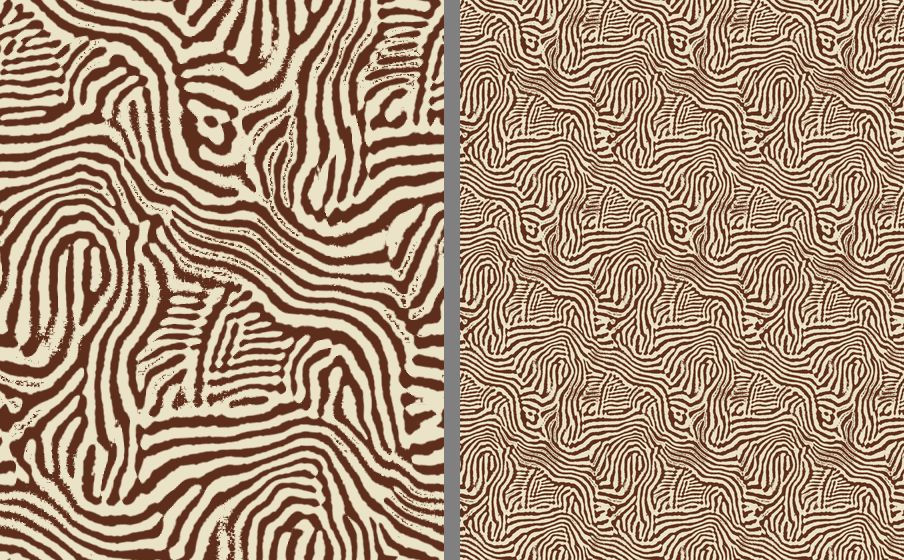
Left: one tile. Right: repeated 3 by 3.
This pattern is drawn by a Shadertoy shader. Its source:

```glsl
// Seamless two-tone zebra hide: flowing, forking stripes with ragged, dry-brushed ink.
#define TILE vec2(1.0, 1.261)      // tile proportions, width = 1
#define KERNELS vec2(22.0, 28.0)   // stripe kernels per tile
#define BEND 1.9                   // strength of the meanders
#define MIN_FREQ 20.0              // widest stripes, per tile width
#define MAX_FREQ 36.0              // narrowest stripes
#define LOYALTY 0.12               // preference for the first flow
#define INK_BIAS -0.1              // share of ink against ground
#define ROUGHNESS 0.4              // raggedness of the edges
#define SOFTNESS 1.15              // edge half width, in output samples
#define CREAM vec3(0.92, 0.89, 0.78)
#define BROWN vec3(0.37, 0.18, 0.11)

const float TAU = 6.2831853;

vec2 hash22(vec2 p) {
    vec3 q = fract(p.xyx * vec3(0.1031, 0.1030, 0.0973));
    q += dot(q, q.yzx + 33.33);
    return fract((q.xx + q.yz) * q.zy);
}

// Value noise that wraps after a whole number of cells.
float wrapNoise(vec2 uv, vec2 cells) {
    vec2 p = uv * cells, i = floor(p), f = fract(p);
    f = f * f * (3.0 - 2.0 * f);
    vec2 a = mod(i, cells), b = mod(i + 1.0, cells);
    return mix(mix(hash22(a).x, hash22(vec2(b.x, a.y)).x, f.x),
               mix(hash22(vec2(a.x, b.y)).x, hash22(b).x, f.x), f.y);
}

// Stripe count field: xy = gradient, z = value. Even wave sums give a half-drop repeat.
vec3 flowField(vec2 uv, int layer) {
    const vec2 drifts[3] = vec2[3](vec2(6, 16), vec2(18, -6), vec2(-14, 16));
    const vec2 waves[6] = vec2[6](vec2(1, 1), vec2(1, -1), vec2(0, 2),
                                  vec2(2, 0), vec2(1, 3), vec2(3, -1));
    vec2 drift = drifts[layer];
    vec3 flow = vec3(drift / TILE, dot(drift, uv));
    for (int i = 0; i < 6; i++) {
        vec2 k = waves[i];
        float amp = BEND / length(k);
        float start = hash22(vec2(float(i) + 3.0, 17.0 + 9.0 * float(layer))).x;
        float angle = TAU * (dot(k, uv) + start);
        flow += amp * vec3(TAU * cos(angle) * k / TILE, sin(angle));
    }
    return flow;
}

// Picks the flow with the most natural spacing, so patches meet in wedges.
vec3 bestFlow(vec2 uv) {
    vec3 best = vec3(0.0);
    float lowest = 1e5;
    for (int layer = 0; layer < 3; layer++) {
        vec3 flow = flowField(uv, layer);
        float ratio = max(length(flow.xy), 0.001) / sqrt(MIN_FREQ * MAX_FREQ);
        float cost = max(abs(log(ratio)), 0.28) + LOYALTY * float(layer);
        if (cost < lowest) { lowest = cost; best = flow; }
    }
    return best;
}

// Sums local waves that follow the flow but keep an even spacing, so stripes fork.
float stripes(vec2 uv) {
    vec2 cell = floor(uv * KERNELS), phasor = vec2(0.0);
    float radius = 2.0 / KERNELS.x;
    for (int y = -2; y <= 2; y++)
    for (int x = -2; x <= 2; x++) {
        vec2 id = cell + vec2(x, y);
        vec2 centre = (id + hash22(mod(id, KERNELS) + 41.0)) / KERNELS;
        vec2 offset = (uv - centre) * TILE;
        float weight = max(0.0, 1.0 - dot(offset, offset) / (radius * radius));
        if (weight <= 0.0) continue;
        vec3 flow = bestFlow(centre);
        float steepness = max(length(flow.xy), 0.001);
        vec2 freq = flow.xy / steepness * clamp(steepness, MIN_FREQ, MAX_FREQ);
        float phase = TAU * (fract(flow.z) + dot(freq, offset));
        phasor += weight * weight * weight * vec2(cos(phase), sin(phase));
    }
    return phasor.x / (length(phasor) + 0.05);
}

void mainImage(out vec4 fragColor, in vec2 fragCoord) {
    vec2 uv = fragCoord / iResolution.xy;

    // Hand-drawn wobble
    vec2 wobble = vec2(wrapNoise(uv, vec2(16, 20)), wrapNoise(uv + 0.37, vec2(16, 20))) - 0.5;
    float wave = stripes(uv + 0.013 * wobble);

    // Varying stripe width and ragged edges
    float ink = wave + INK_BIAS;
    ink += 0.5 * (wrapNoise(uv, vec2(22, 28)) - 0.5);
    ink += ROUGHNESS * (wrapNoise(uv, vec2(64, 80)) - 0.5);
    ink += ROUGHNESS * (wrapNoise(uv, vec2(140, 176)) - 0.5);

    // Dry brush: grainy edges, and broken streaks along the middle of pale bands
    float grain = wrapNoise(uv, vec2(320, 404));
    float dryEdge = smoothstep(0.62, 0.85, wrapNoise(uv + 0.61, vec2(8, 10)));
    float dryStreak = smoothstep(0.62, 0.82, wrapNoise(uv + 0.23, vec2(7, 9)));
    ink += 1.1 * dryEdge * (grain - 0.55);
    float streak = dryStreak * smoothstep(-0.7, -0.93, wave);
    ink = max(ink, 2.5 * (grain - mix(1.3, 0.48, streak)));

    // Smooth edge scaled to the local slope
    float edge = SOFTNESS * length(vec2(dFdx(ink), dFdy(ink))) + 0.02;
    fragColor = vec4(mix(CREAM, BROWN, smoothstep(-edge, edge, ink)), 1.0);
}
```
